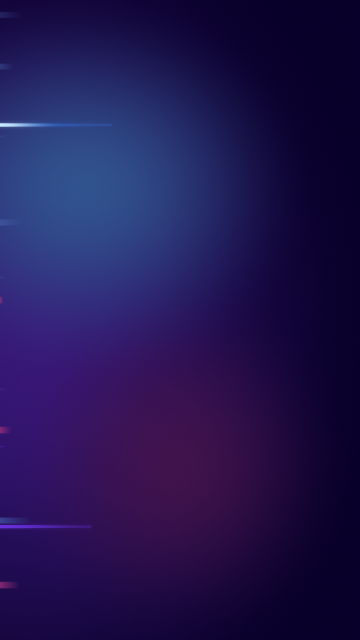
This background is drawn by a Shadertoy shader. Its source:

```glsl
const vec3 NIGHT  = vec3(0.033, 0.000, 0.165);
const vec3 INDIGO = vec3(0.220, 0.090, 0.470);
const vec3 MAROON = vec3(0.280, 0.080, 0.290);
const vec3 BLUE   = vec3(0.190, 0.330, 0.560);
const vec3 STEEL  = vec3(0.270, 0.400, 0.700);
const vec3 PINK   = vec3(0.620, 0.180, 0.480);
const vec3 VIOLET = vec3(0.400, 0.190, 0.860);
const vec3 SKY    = vec3(0.200, 0.400, 0.800);
const vec3 ICE    = vec3(0.780, 0.920, 1.000);

float hash(float n) {
    n = fract(n * 0.1031);
    n *= n + 33.33;
    return fract(n * (n + n));
}

// Soft elliptical falloff: 1 at the centre, 0 at the radius
float glow(vec2 p, vec2 centre, vec2 radius) {
    return 1.0 - smoothstep(0.0, 1.0, length((p - centre) / radius));
}

// Horizontal bar from the left edge that fades along its length
float streak(vec2 p, float y, float len, float halfWidth, float aa) {
    float across = 1.0 - smoothstep(halfWidth - aa, halfWidth + aa, abs(p.y - y));
    return across * clamp(1.0 - p.x / len, 0.0, 1.0);
}

// Long bright beam: tapering core, soft halo and a rounded tip
vec3 addBeam(vec3 col, vec2 p, float y, float len, vec3 root, vec3 tip, float aa) {
    float along = clamp(p.x / len, 0.0, 1.0);
    float d = length(vec2(max(p.x - len, 0.0), p.y - y));
    float halfWidth = mix(0.0024, 0.0016, along);
    float core = 1.0 - smoothstep(halfWidth - 0.5 * aa, halfWidth + aa, d);
    float halo = 0.25 * exp(-d * d / 0.00002);
    float strength = mix(1.0, 0.32, smoothstep(0.0, 1.0, along));
    vec3 tint = mix(root, tip, smoothstep(0.0, 0.55, along));
    return mix(col, tint, max(core, halo) * strength);
}

// Broad colour fields
vec3 backdrop(vec2 p) {
    vec3 col = mix(NIGHT, INDIGO, glow(p, vec2(0.052, 0.479), vec2(0.55, 0.75)));
    col = mix(col, MAROON, 0.8 * glow(p, vec2(0.280, 0.271), vec2(0.28, 0.30)));
    return mix(col, BLUE, 0.97 * glow(p, vec2(0.130, 0.707), vec2(0.37, 0.315)));
}

// Short streaks along the left edge
vec3 addStreaks(vec3 col, vec2 p, float aa) {
    for (int k = 0; k < 5; k++) {
        float i = float(k);
        float y = 0.25 + 0.13 * i + 0.06 * hash(i + 7.0);
        float len = 0.010 + 0.008 * hash(i + 19.0);
        col = mix(col, mix(VIOLET, STEEL, i / 4.0), 0.3 * streak(p, y, len, 0.0013, aa));
    }
    for (int k = 0; k < 4; k++) {
        float i = float(k);
        float y = 0.9766 - i * (0.0193 + i * (0.0514 + i * 0.00998));
        float len = 0.021 + 0.0145 * abs(i - 1.0);
        col = mix(col, STEEL, (0.3 + 0.1 * i) * streak(p, y, len, 0.0045, aa));
    }
    for (int k = 0; k < 3; k++) {
        float i = float(k);
        float y = 0.531 - i * (0.1836 + 0.0195 * i);
        col = mix(col, PINK, 0.8 * streak(p, y, 0.005 + 0.013 * i, 0.005, aa));
    }
    return col;
}

void mainImage(out vec4 fragColor, in vec2 fragCoord) {
    vec2 p = fragCoord / iResolution.y;
    p.x *= 0.5625 * iResolution.y / iResolution.x;
    float aa = 1.0 / iResolution.y;

    vec3 col = addStreaks(backdrop(p), p, aa);
    col = addBeam(col, p, 0.8047, 0.173, ICE, SKY, aa);
    col = addBeam(col, p, 0.1771, 0.141, VIOLET, VIOLET, aa);

    // Fine grain against banding
    float grain = hash(fragCoord.x + 57.0 * hash(fragCoord.y)) - 0.5;
    fragColor = vec4(col + grain / 255.0, 1.0);
}
```
